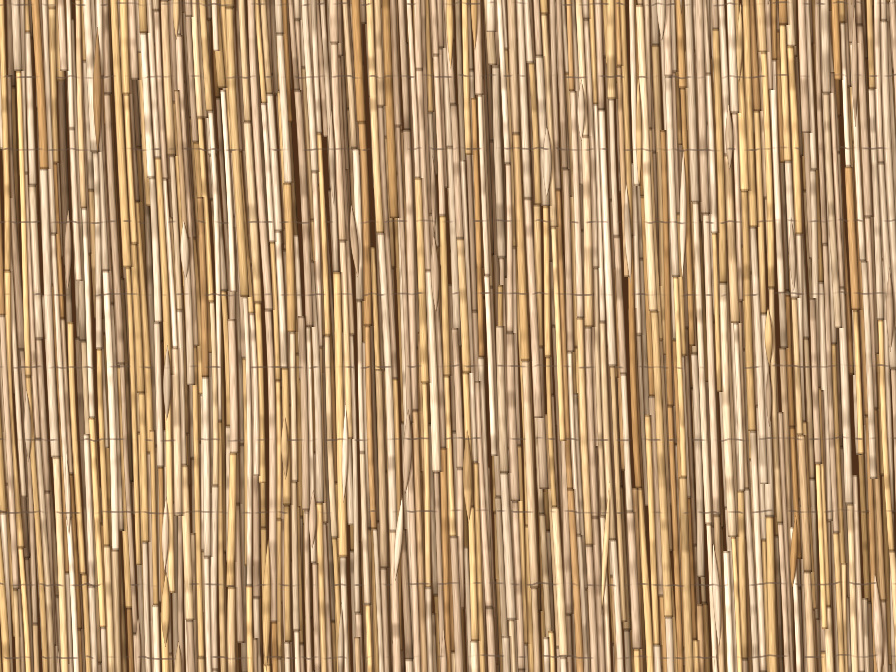
Give the GLSL for this texture, as a Shadertoy shader.

```glsl
// A sunlit fence of thin vertical dried reeds, bound by rows of fine wire.

const vec3 PALE   = vec3(1.00, 0.88, 0.74);
const vec3 GOLD   = vec3(0.97, 0.79, 0.54);
const vec3 TAN    = vec3(0.89, 0.75, 0.61);
const vec3 OCHRE  = vec3(0.78, 0.58, 0.36);
const vec3 SHADOW = vec3(0.31, 0.19, 0.10);
const vec3 WIRE   = vec3(0.40, 0.32, 0.26);
const vec3 SHADE_TINT = vec3(1.0, 1.12, 1.28);   // shaded sides turn warmer
const vec2 SUN = vec2(-0.36, 0.93);              // across the reed, toward the eye
const float PITCH = 0.0118;                      // reed spacing, canvas height = 1
const float LEAN = 0.035;
const float WIRE_GAP = 0.108;
const float WIRE_HALF = 0.0006;
const float SHADOW_DEPTH = 0.46;

float hash(vec2 p) {
    vec3 q = fract(p.xyx * 0.1031);
    q += dot(q, q.yzx + 33.33);
    return fract((q.x + q.y) * q.z);
}

float noise(vec2 p) {
    vec2 i = floor(p), f = fract(p);
    f = f * f * (3.0 - 2.0 * f);
    return mix(mix(hash(i), hash(i + vec2(1, 0)), f.x),
               mix(hash(i + vec2(0, 1)), hash(i + vec2(1, 1)), f.x), f.y);
}

vec3 reedColour(float pick, float tone, float warmth) {
    vec3 c = mix(PALE, GOLD, smoothstep(0.35, 0.75, pick + warmth));
    c = mix(c, TAN, smoothstep(0.6, 0.85, tone - warmth));
    return mix(c, OCHRE, 0.85 * (1.0 - smoothstep(0.04, 0.13, tone)));
}

// One sheet of reeds; each reed is split into segments with dark joints.
void drawReeds(inout vec3 col, vec2 p, float layer, float pitch, float radius,
               float segment, float presence, float light, float taper) {
    float cell = floor(p.x / pitch);
    float pixel = 1.0 / iResolution.y;
    float warmth = 0.25 * (noise(p * 2.5 + 7.0) - 0.5) - 0.1 * (p.x - 0.6);
    for (int k = 2; k >= -2; k--) {
        vec2 id = vec2(cell + float(k) + 50.0, layer * 37.0);
        float len = segment * (0.6 + 0.9 * hash(id + 1.0));
        float along = p.y / len + 9.0 * hash(id + 2.0);
        float f = fract(along);
        vec2 seg = id + vec2(0.0, 5.0 + 3.0 * floor(along));
        if (hash(seg + 11.0) > presence) continue;

        // Place and width
        float sway = noise(vec2(id.x * 7.3, p.y * 2.6 + id.y)) - 0.5;
        float jitter = 0.5 * (hash(id + 3.0) - 0.5) + 0.2 * (hash(seg + 4.0) - 0.5);
        float centre = (cell + float(k) + 0.5 + jitter + 1.0 * sway) * pitch;
        float r = radius * (0.72 + 0.55 * hash(seg + 6.0)) * (1.06 - 0.14 * f);
        r *= mix(1.0, sin(3.14159 * f), taper);
        float d = p.x - centre;
        float u = d / max(r, 0.0001);

        // Shadow thrown to the right
        float thrown = 1.0 - smoothstep(0.8, 1.5, abs(u - 0.3));
        col = mix(col, SHADOW, SHADOW_DEPTH * thrown * smoothstep(0.0, 0.002, r));

        // Round body, grain and stains
        float v = clamp(u, -1.0, 1.0);
        float facing = max(dot(vec2(v, sqrt(1.0 - v * v)), SUN), 0.0);
        float grain = noise(vec2(d * 700.0 + id.x * 9.0, p.y * 60.0 + id.y));
        float stain = noise(vec2(id.x * 5.7, p.y * 32.0 + id.y));
        float shade = light * (0.43 + 0.58 * facing) * (0.91 + 0.16 * grain);
        shade *= 1.0 - 0.2 * smoothstep(0.65, 0.95, stain);
        shade *= 0.86 + 0.2 * hash(seg + 8.0);

        // Joints
        float joint = min(f, 1.0 - f) * len;
        shade *= 1.0 - 0.32 * (1.0 - taper) * (1.0 - smoothstep(0.001, 0.004, joint));
        shade *= 1.0 - 0.25 * hash(seg + 9.0) * exp(-f * len * 45.0);

        float tone = mix(hash(id + 13.0), hash(seg + 14.0), step(0.5, hash(seg + 15.0)));
        vec3 body = reedColour(hash(seg + 10.0), tone, warmth);
        body *= pow(vec3(max(shade, 0.02)), SHADE_TINT);
        col = mix(col, body, smoothstep(-0.6, 0.6, (r - abs(d)) / pixel));
    }
}

// Thin binding wires, rising and dipping over the reeds
float wireMask(vec2 p) {
    float dip = 0.008 * noise(vec2(p.x * 4.0, 2.0)) + 0.004 * noise(vec2(p.x / PITCH, p.y));
    float row = fract((p.y + dip - 0.031) / WIRE_GAP + 0.5) - 0.5;
    float strand = 1.0 - smoothstep(0.0, 1.0 / iResolution.y, abs(row) * WIRE_GAP - WIRE_HALF);
    return strand * 0.6 * smoothstep(0.2, 0.9, noise(vec2(p.x * 90.0, floor(p.y / WIRE_GAP + 0.2))));
}

void mainImage(out vec4 fragColor, in vec2 fragCoord) {
    vec2 p = fragCoord / iResolution.y;
    vec2 q = p;
    q.x += LEAN * p.y + 0.012 * noise(p * vec2(3.0, 2.0));

    vec3 col = SHADOW;
    drawReeds(col, q, 1.0, PITCH * 0.9, PITCH * 0.40, 0.35, 0.95, 0.70, 0.0);
    drawReeds(col, q + vec2(0.004 * p.y, 0.0), 2.0, PITCH * 1.1, PITCH * 0.42, 0.32, 0.8, 0.98, 0.0);
    drawReeds(col, q, 3.0, PITCH, PITCH * 0.43, 0.32, 0.86, 1.13, 0.0);
    // Loose torn husks on top
    drawReeds(col, q - vec2(0.03 * p.y, 0.0), 4.0, PITCH * 2.6, PITCH * 0.48, 0.14, 0.1, 1.08, 1.0);

    col = mix(col, WIRE, wireMask(p));
    fragColor = vec4(clamp(col, 0.0, 1.0), 1.0);
}
```
